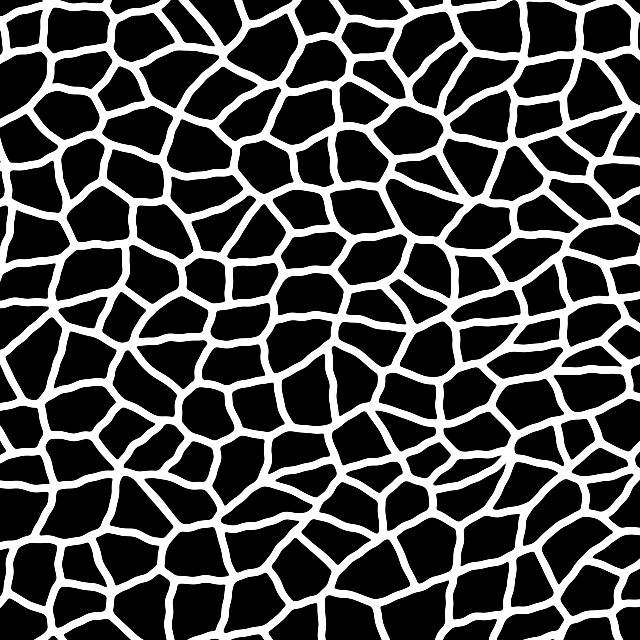
This pattern is drawn by a Shadertoy shader. Its source:

```glsl
// Draws a black cellular tissue of irregular, gently bent cells parted by white walls.

const vec3  CELL_COLOR = vec3(0.0);
const vec3  WALL_COLOR = vec3(1.0);
const vec2  CELL_COUNT = vec2(11.4, 13.2); // cells across and up the canvas
const float WALL_WIDTH = 0.0121;           // in canvas heights
const float JITTER     = 0.88;             // 0 = regular grid, 1 = fully scattered
const float ROUNDING   = 0.004;            // softening of the cell corners
const float BEND       = 0.011;            // slow curving of the walls
const float WOBBLE     = 0.0011;           // fine unevenness of the walls
const float TILT       = 0.20;             // upward slant toward the lower right
const float STEP       = 0.0005;           // step for the finite differences

vec2 hash2(vec2 p) {
    vec3 h = fract(p.xyx * vec3(0.1031, 0.1030, 0.0973));
    h += dot(h, h.yzx + 33.33);
    return fract((h.xx + h.yz) * h.zy);
}

// Two crossed layers of sines
vec2 waves(vec2 p) {
    return sin(p.yx + vec2(0.7, 2.1)) + 0.6 * sin(1.7 * p.yx + 0.9 * p + vec2(3.4, 1.2));
}

// Canvas position to cell space
vec2 warp(vec2 p) {
    float slant = TILT * p.x * p.x * (1.0 - smoothstep(0.1, 0.85, p.y));
    vec2 q = p - vec2(0.0, slant);
    q += BEND * waves(p * 17.0) + WOBBLE * waves(p * 105.0);
    return q * CELL_COUNT + 20.0;
}

vec2 seedPoint(vec2 cell) {
    return cell + 0.5 + JITTER * (hash2(cell) - 0.5);
}

float smoothMin(float a, float b, float k) {
    float h = max(k - abs(a - b), 0.0) / k;
    return min(a, b) - 0.25 * h * h * k;
}

// Distance to the nearest cell wall, in canvas units
float wallDistance(vec2 p) {
    vec2 q = warp(p);
    mat2 jacobian = mat2(warp(p + vec2(STEP, 0.0)) - q,
                         warp(p + vec2(0.0, STEP)) - q) / STEP;
    vec2 base = floor(q);

    // Nearest seed
    vec2 homeCell = base;
    vec2 toHome = vec2(0.0);
    float nearest = 1e5;
    for (int y = -2; y <= 2; y++)
    for (int x = -2; x <= 2; x++) {
        vec2 cell = base + vec2(x, y);
        vec2 toSeed = seedPoint(cell) - q;
        float d = dot(toSeed, toSeed);
        if (d < nearest) {
            nearest = d;
            homeCell = cell;
            toHome = toSeed;
        }
    }

    // Bisectors with the neighbours, scaled back to an even width
    float dist = 1.0;
    for (int y = -2; y <= 2; y++)
    for (int x = -2; x <= 2; x++) {
        if (x == 0 && y == 0) continue;
        vec2 toSeed = seedPoint(homeCell + vec2(x, y)) - q;
        vec2 normal = normalize(toSeed - toHome);
        float d = dot(0.5 * (toSeed + toHome), normal) / length(normal * jacobian);
        dist = smoothMin(dist, d, ROUNDING);
    }
    return dist;
}

void mainImage(out vec4 fragColor, in vec2 fragCoord) {
    vec2 p = fragCoord / iResolution.y;
    float softness = 0.4 / iResolution.y;
    float edge = wallDistance(p) - 0.5 * WALL_WIDTH;
    float wall = 1.0 - smoothstep(-softness, softness, edge);
    fragColor = vec4(mix(CELL_COLOR, WALL_COLOR, wall), 1.0);
}
```
